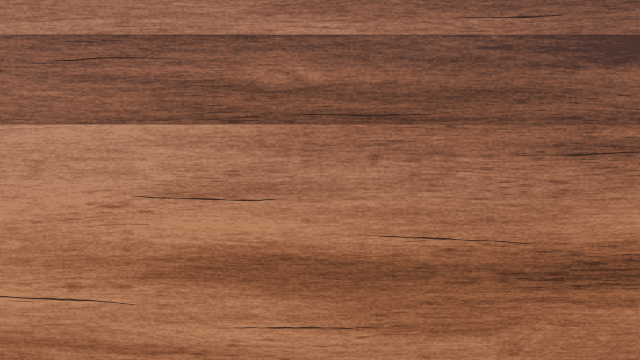
A Shadertoy shader for this texture:

```glsl
// Horizontal brown wood planks with fine grain, thin dark cracks and soft knots.

const vec3 DARK  = vec3(0.355, 0.215, 0.145);
const vec3 AMBER = vec3(0.55, 0.338, 0.222);
const vec3 PALE  = vec3(0.70, 0.482, 0.345);
const vec3 CRACK = vec3(0.17, 0.115, 0.10);
const vec3 ROSY  = vec3(0.0, 0.022, 0.056);
const float UPPER_SEAM = 0.903;
const float LOWER_SEAM = 0.655;

float hash(vec2 p) {
    vec3 q = fract(p.xyx * 0.1031);
    q += dot(q, q.yzx + 33.33);
    return fract((q.x + q.y) * q.z);
}

float noise(vec2 p) {
    vec2 i = floor(p), f = fract(p);
    f = f * f * (3.0 - 2.0 * f);
    vec2 e = vec2(0.0, 1.0);
    return mix(mix(hash(i), hash(i + e.yx), f.x),
               mix(hash(i + e.xy), hash(i + e.yy), f.x), f.y);
}

float fbm(vec2 p) {
    float sum = 0.0, amp = 0.533;
    for (int i = 0; i < 4; i++) {
        sum += amp * noise(p);
        p = p * 2.03 + 17.1;
        amp *= 0.5;
    }
    return sum;
}

// Noise centred on zero
float streak(vec2 p, vec2 freq) {
    return noise(p * freq) - 0.5;
}

// Tapered, slightly wavy slit; returns its coverage
float crack(vec2 p, vec2 centre, float halfLength, float slope, float thickness, float blur) {
    vec2 d = p - centre;
    float along = d.x / halfLength;
    float taper = max(1.0 - along * along, 0.0);
    float wave = 0.012 * streak(p + centre * 9.0, vec2(6.0, 0.0))
               + 0.002 * streak(p + centre * 5.0, vec2(40.0, 0.0));
    float width = thickness * taper * (0.2 + 1.1 * noise(vec2(p.x * 22.0, centre.y * 71.0)));
    float cover = 1.0 - smoothstep(-blur, blur, abs(d.y - slope * d.x - wave) - width);
    return cover * smoothstep(0.0, 0.4, taper);
}

// x: vertical pull on the grain, y: tone change
vec2 knot(vec2 p, vec2 centre, float size) {
    vec2 d = (p - centre) / size * vec2(0.7, 1.0);
    d += 1.3 * vec2(streak(p, vec2(21.0)), streak(p + 5.0, vec2(17.0)));
    float r = length(d);
    float fade = exp(-0.6 * r * r);
    float rings = 0.30 * streak(vec2(r * 4.0, 0.0) + p * vec2(16.0, 40.0), vec2(1.5)) + 0.06;
    float core = 0.45 * exp(-4.0 * r * r) * noise(p * vec2(40.0, 70.0));
    return vec2(-0.55 * d.y * size * fade, rings * fade - core);
}

// Broad bands and long figure lines
float figure(vec2 p) {
    p.y += 0.05 * streak(p, vec2(1.6, 3.5)) + 0.010 * streak(p, vec2(5.0, 14.0));
    float tone = 0.60 * streak(p, vec2(0.9, 5.0));
    tone += 0.30 * streak(p + 11.0, vec2(1.8, 12.0));
    tone += 0.35 * streak(p + 21.0, vec2(1.7, 3.2));
    tone += 0.55 * (fbm(p * vec2(1.6, 30.0) + 40.0) - 0.5);
    return tone;
}

// Thin fibres, speckle and dark pores
float fibres(vec2 p) {
    p.y += 0.02 * streak(p, vec2(2.5, 4.0));
    float tone = 0.18 * streak(p, vec2(4.0, 110.0));
    tone += 0.27 * streak(p + 3.0, vec2(28.0, 240.0));
    tone += 0.30 * streak(p + 8.0, vec2(130.0, 270.0));
    float patches = smoothstep(0.35, 0.7, noise(p * vec2(3.0, 10.0) + 60.0));
    float pores = smoothstep(0.6, 1.0, noise(p * vec2(20.0, 210.0) + 90.0));
    return tone - 0.26 * pores * (0.35 + patches);
}

float band(float y, float centre, float width) {
    float d = (y - centre) / width;
    return exp(-d * d);
}

// Base tone of the three boards, with broad shading along them
float plankTone(vec2 p, float across) {
    float middle = step(LOWER_SEAM, p.y) * step(p.y, UPPER_SEAM);
    float top = step(UPPER_SEAM, p.y);
    float edge = 0.16 * exp(-(UPPER_SEAM - p.y) / 0.035)
               + 0.16 * exp(-(p.y - LOWER_SEAM) / 0.05);
    float tone = 0.68 + 0.02 * top - middle * (0.38 + edge);
    tone += 0.12 * middle * band(p.y, 0.79, 0.05);
    tone += 0.08 * band(p.y, 0.10, 0.08) + 0.06 * band(p.y, 0.53, 0.08);
    tone -= 0.24 * band(p.y, 0.27, 0.06) * (0.6 + 0.7 * across);
    return tone + 0.06 - 0.22 * smoothstep(0.1, 1.0, across);
}

float seam(float y, float height, float blur) {
    return 1.0 - smoothstep(0.0, 0.0008 + blur, abs(y - height));
}

vec3 woodColour(float tone) {
    vec3 low = mix(DARK, AMBER, clamp(tone * 2.0, -0.25, 1.0));
    return mix(low, PALE, clamp(tone * 2.0 - 1.0, 0.0, 1.15));
}

void mainImage(out vec4 fragColor, in vec2 fragCoord) {
    vec2 p = fragCoord / iResolution.y;
    float aspect = iResolution.x / iResolution.y;
    float blur = max(0.0018, 0.6 / iResolution.y);

    // Knots bend the grain around them
    vec2 bend = vec2(0.0);
    for (int i = 0; i < 6; i++) {
        float n = float(i);
        vec2 centre = vec2(aspect * fract(0.97 + n * 0.618), fract(0.82 + n * 0.745));
        float size = mix(0.035, 0.055, hash(vec2(n, 4.0)));
        bend += knot(p, centre, size) * mix(0.4, 1.0, hash(vec2(n, 8.0)));
    }

    float board = step(LOWER_SEAM, p.y) + step(UPPER_SEAM, p.y);
    vec2 q = p + board * vec2(3.7, 1.3);
    float tone = plankTone(p, p.x / aspect) + bend.y;
    tone += figure(q + vec2(0.0, bend.x)) + fibres(q + vec2(0.0, 0.3 * bend.x));
    vec3 colour = woodColour(tone);
    colour += ROSY * smoothstep(0.3, 0.9, p.y + 0.3 * streak(p, vec2(1.5, 4.0)));

    // Long cracks and short nicks, spread over the height
    float slit = 0.0;
    for (int i = 0; i < 16; i++) {
        float n = float(i);
        float isLong = step(n, 7.5);
        float row = (mod(n, 8.0) + 0.25 + 0.5 * hash(vec2(n, 1.0))) / 8.0;
        vec2 centre = vec2(aspect * fract(0.47 + n * 0.618), row);
        float halfLength = mix(0.04, mix(0.15, 0.26, hash(vec2(n, 2.0))), isLong);
        float slope = 0.12 * (hash(vec2(n, 3.0)) - 0.62);
        float thickness = mix(0.0012, 0.0024, isLong);
        float cover = crack(p, centre, halfLength, slope, thickness, blur);
        slit = max(slit, cover * mix(0.5, 0.85, isLong));
    }
    colour = mix(colour, CRACK, slit);

    // Joints between the boards
    float joint = max(seam(p.y, UPPER_SEAM, blur), seam(p.y, LOWER_SEAM, blur));
    colour = mix(colour, CRACK, 0.38 * joint);

    fragColor = vec4(clamp(colour, 0.0, 1.0), 1.0);
}
```
